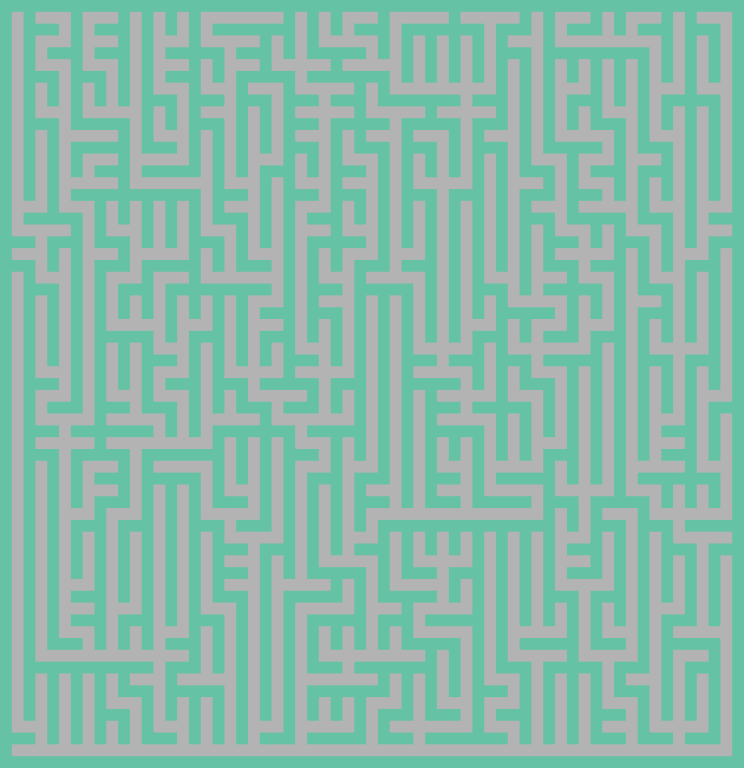
This pattern is drawn by a Shadertoy shader. Its source:

```glsl
// Sidewinder maze: grey one-unit corridors between green one-unit walls.
// Each row is cut into random runs of rooms, and every run drops exactly one
// passage to the row below; the bottom row is a single long corridor.

const int COLS = 31;
const int ROWS = 32;
const vec3 WALL_GREEN = vec3(0.400, 0.761, 0.647);
const vec3 CORRIDOR_GREY = vec3(0.704, 0.702, 0.702);
const float JOIN_CHANCE = 0.32;

// Integer hash of a room and a salt, in 0..1
float hash(ivec2 room, uint salt) {
    uint n = uint(room.x) * 3571u + uint(room.y) * 94207u + salt * 7919u;
    n = (n ^ (n >> 16)) * 0x45d9f3bu;
    n = (n ^ (n >> 16)) * 0x45d9f3bu;
    n ^= n >> 16;
    return float(n & 0xffffu) / 65536.0;
}

// Is this room open to its right-hand neighbour?
bool joinsRight(ivec2 room) {
    if (room.x < 0 || room.x >= COLS - 1) return false;
    return room.y == 0 || hash(room, 1u) < JOIN_CHANCE;
}

// Is this room the one of its run that opens downwards?
bool opensDown(ivec2 room) {
    int first = room.x;
    int last = room.x;
    for (int i = 0; i < COLS; i++) {
        if (!joinsRight(ivec2(first - 1, room.y))) break;
        first--;
    }
    for (int i = 0; i < COLS; i++) {
        if (!joinsRight(ivec2(last, room.y))) break;
        last++;
    }
    float pick = hash(ivec2(first, room.y), 2u);
    return room.x == first + int(pick * float(last - first + 1));
}

// 1 in a corridor, 0 in a wall; rooms sit on odd tiles, links between them
float corridor(ivec2 tile) {
    ivec2 room = tile / 2;
    bool oddX = (tile.x & 1) == 1;
    bool oddY = (tile.y & 1) == 1;
    bool inside = tile.x > 0 && tile.y > 0 && tile.x < 2 * COLS && tile.y < 2 * ROWS;
    if (!inside || (!oddX && !oddY)) return 0.0;
    if (oddX && oddY) return 1.0;
    bool linked = oddY ? joinsRight(room - ivec2(1, 0)) : opensDown(room);
    return linked ? 1.0 : 0.0;
}

// Corridor coverage of a box of the given size centred on p
float boxCoverage(vec2 p, vec2 size) {
    vec2 corner = p - 0.5 * size;
    ivec2 tile = ivec2(floor(corner));
    vec2 spill = clamp((fract(corner) + size - 1.0) / size, 0.0, 1.0);
    float lower = mix(corridor(tile), corridor(tile + ivec2(1, 0)), spill.x);
    float upper = mix(corridor(tile + ivec2(0, 1)), corridor(tile + ivec2(1, 1)), spill.x);
    return mix(lower, upper, spill.y);
}

void mainImage(out vec4 fragColor, in vec2 fragCoord) {
    // Tiles across the canvas, including the outer wall
    vec2 tiles = vec2(2 * COLS + 1, 2 * ROWS + 1);
    vec2 tilesPerPixel = tiles / iResolution.xy;
    float grey = boxCoverage(fragCoord * tilesPerPixel, tilesPerPixel);
    fragColor = vec4(mix(WALL_GREEN, CORRIDOR_GREY, grey), 1.0);
}
```
